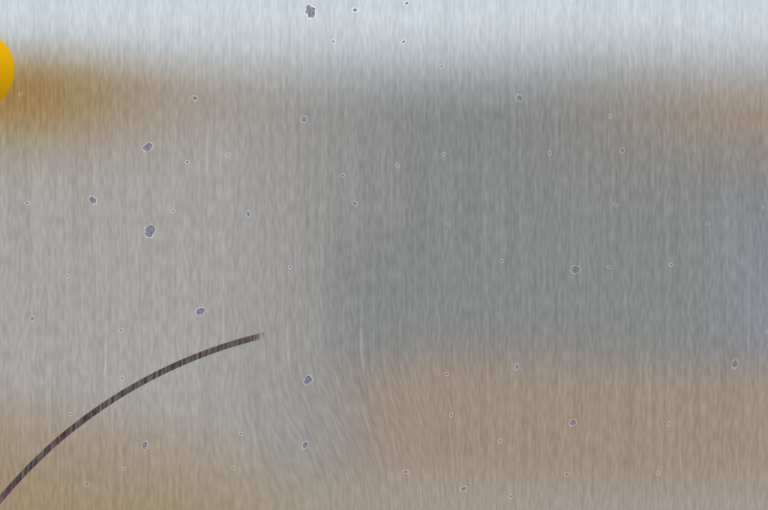
This texture is drawn by a Shadertoy shader. Its source:

```glsl
// Brushed sheet metal with soft cool and warm reflections, fine vertical grain,
// scattered pits, one dark curved scuff and a yellow knob at the left edge.
// Reflections are blended ramps; grain is stretched gradient noise.

const vec3 SKY    = vec3(0.79, 0.825, 0.85);
const vec3 SILVER = vec3(0.645, 0.635, 0.625);
const vec3 STEEL  = vec3(0.53, 0.535, 0.535);
const vec3 TAN    = vec3(0.615, 0.555, 0.49);
const vec3 OCHRE  = vec3(0.61, 0.50, 0.32);
const vec3 PIT    = vec3(0.46, 0.46, 0.53);
const vec3 SCUFF  = vec3(0.31, 0.27, 0.28);
const vec3 YELLOW = vec3(0.93, 0.70, 0.05);

const float GRAIN_STRENGTH = 0.055;
const float STREAK_STRENGTH = 0.035;
const float PIT_CELL = 0.105;
const float PIT_SHARE = 0.42;
const vec2  SCUFF_CENTER = vec2(0.737, -0.586);
const float SCUFF_RADIUS = 0.954;
const float SCUFF_HALF_WIDTH = 0.0058;
const float SCUFF_END = 0.52;

vec2 hash2(vec2 p) {
    vec3 a = fract(p.xyx * vec3(0.1031, 0.1030, 0.0973));
    a += dot(a, a.yzx + 33.33);
    return fract((a.xx + a.yz) * a.zy);
}

float gradientDot(vec2 cell, vec2 offset) {
    float angle = 6.2832 * hash2(cell).x;
    return dot(vec2(cos(angle), sin(angle)), offset);
}

float gradientNoise(vec2 p) {
    vec2 i = floor(p), f = fract(p), e = vec2(1.0, 0.0);
    vec2 u = f * f * f * (f * (f * 6.0 - 15.0) + 10.0);
    float low  = mix(gradientDot(i, f), gradientDot(i + e.xy, f - e.xy), u.x);
    float high = mix(gradientDot(i + e.yx, f - e.yx), gradientDot(i + e.xx, f - e.xx), u.x);
    return mix(low, high, u.y);
}

float bump(float x, float center, float width) {
    float d = (x - center) / width;
    return exp(-d * d);
}

// Broad reflections; uv spans 0 to 1 on both axes
vec3 reflections(vec2 uv) {
    float wobble = 0.03 * gradientNoise(uv * vec2(3.0, 2.0));
    float y = uv.y + wobble;

    // Dark steel field whose left border is soft above and crisp below
    float border = 0.42 + 0.10 * smoothstep(0.33, 0.08, uv.y);
    float soft = smoothstep(0.22, 0.60, uv.x);
    float crisp = smoothstep(border - 0.004, border + 0.008, uv.x);
    float lower = smoothstep(0.60, 0.46, uv.y) * smoothstep(0.04, 0.25, uv.y);
    float field = soft + 0.22 * crisp * lower;
    vec3 color = mix(SILVER, STEEL, clamp(field, 0.0, 1.0));
    color += vec3(0.01, 0.015, 0.04) * smoothstep(0.88, 1.0, uv.x) * bump(y, 0.45, 0.2);

    // Warm bands
    float lowBand = smoothstep(0.36, 0.22, y) * smoothstep(0.36, 0.56, uv.x);
    color = mix(color, TAN, 0.92 * lowBand);
    float sideBand = bump(y, 0.79, 0.10) * smoothstep(0.65, 1.0, uv.x);
    color = mix(color, TAN, 0.85 * sideBand);
    float topLeft = bump(y, 0.82, 0.10) * smoothstep(0.48, 0.0, uv.x);
    color = mix(color, mix(OCHRE, TAN, smoothstep(0.0, 0.3, uv.x)), topLeft);
    float corner = smoothstep(0.30, 0.0, y + 0.35 * uv.x);
    color = mix(color, OCHRE, 0.85 * corner);
    float leftFoot = smoothstep(0.27, 0.10, y) * smoothstep(0.40, 0.15, uv.x);
    color = mix(color, TAN, 0.6 * leftFoot);
    color = mix(color, SILVER, 0.5 * smoothstep(0.12, 0.0, y) * smoothstep(0.2, 0.45, uv.x));

    // Cool light along the top
    float start = mix(0.84, 0.76, smoothstep(0.0, 0.5, uv.x));
    return mix(color, SKY, smoothstep(start, 0.98, y));
}

// Pits with pale rims, at most one in each cell
vec3 addPits(vec3 color, vec2 p, float pixel) {
    vec2 cell = floor(p / PIT_CELL);
    vec2 seed = hash2(cell + 17.0), shape = hash2(cell + 71.0);
    vec2 d = p - (cell + 0.2 + 0.6 * shape) * PIT_CELL;
    float angle = 6.2832 * seed.y;
    d = mat2(cos(angle), -sin(angle), sin(angle), cos(angle)) * d;
    float radius = mix(0.0022, 0.0125, pow(shape.x, 5.0));
    float ragged = 0.45 * radius * gradientNoise(p * 140.0);
    float dist = length(d * vec2(1.0, 1.4)) - radius + ragged;
    float present = step(seed.x, PIT_SHARE);
    float rim = smoothstep(pixel + 0.0015, 0.0, abs(dist - 0.0012));
    float inside = smoothstep(pixel, -pixel, dist);
    color += 0.09 * present * rim;
    return mix(color, PIT + 0.15 * gradientNoise(p * 220.0), 0.75 * present * inside);
}

void mainImage(out vec4 fragColor, in vec2 fragCoord) {
    vec2 uv = fragCoord / iResolution.xy;
    vec2 p = fragCoord / iResolution.y;
    float pixel = 1.0 / iResolution.y;
    vec3 color = reflections(uv);

    // Brushed grain, bending slightly near the lower middle
    float bend = 0.09 * smoothstep(0.33, 0.0, p.y) * bump(p.x, 0.68, 0.18);
    vec2 g = vec2(p.x - bend, p.y);
    float fine = gradientNoise(g * vec2(170.0, 38.0));
    float streak = gradientNoise(g * vec2(95.0, 2.5) + 9.0);
    float scratch = smoothstep(0.42, 0.62, gradientNoise(g * vec2(70.0, 5.0) + 40.0));
    color += GRAIN_STRENGTH * fine + STREAK_STRENGTH * streak + 0.05 * scratch;
    color = addPits(color, p, pixel);

    // Curved scuff, hatched by the grain
    float arc = abs(length(p - SCUFF_CENTER) - SCUFF_RADIUS) - SCUFF_HALF_WIDTH;
    float hatch = gradientNoise(p * vec2(190.0, 30.0));
    float ink = smoothstep(pixel, -pixel, arc) * smoothstep(SCUFF_END, SCUFF_END - 0.03, p.x + 0.02 * hatch);
    color = mix(color, SCUFF + 0.22 * hatch, 0.88 * ink);

    // Yellow knob
    vec2 k = (p - vec2(-0.022, 0.863)) / vec2(0.050, 0.066);
    float knob = smoothstep(0.04, -0.04, length(k) - 1.0);
    color = mix(color, YELLOW * (0.88 + 0.16 * k.y), knob);

    fragColor = vec4(clamp(color, 0.0, 1.0), 1.0);
}
```
